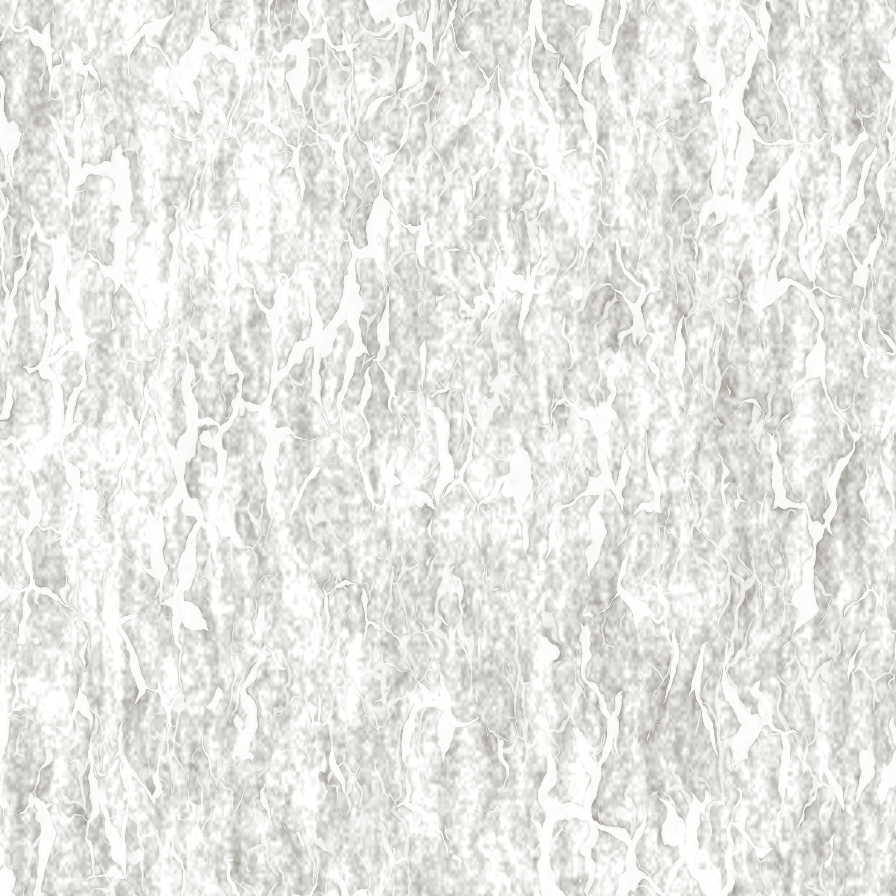
Reproduce this texture procedurally as a WebGL 2 fragment shader.

```glsl
#version 300 es
precision highp float;

uniform vec2 u_resolution;
out vec4 fragColor;

// Colours
const vec3 PALE = vec3(1.0, 1.0, 0.998);
const vec3 SHADE = vec3(0.68, 0.67, 0.642);

// Plates and the ridges between them, in canvas units
const vec2 PLATE_CELLS = vec2(23.0, 9.5);
const vec2 FLAKE_CELLS = vec2(46.0, 17.0);
const float RIDGE_WIDTH = 0.0016;
const float RIDGE_VARIATION = 0.0125;
const float VEIN_WIDTH = 0.0004;
const float VEIN_VARIATION = 0.0055;
const float OUTLINE_WIDTH = 0.0014;
const float SHADOW_WIDTH = 0.007;

// Tone
const float BASE_TONE = 0.27;
const float PLATE_CONTRAST = 0.26;
const float PATCH_CONTRAST = 0.16;
const float STREAK_CONTRAST = 0.24;
const float FIBRE_CONTRAST = 0.24;
const float GRAIN_CONTRAST = 0.24;

vec2 hash2(vec2 cell) {
    uvec2 v = uvec2(ivec2(cell)) * 1664525u + 1013904223u;
    for (int i = 0; i < 2; i++) {
        v.x += v.y * 1664525u;
        v.y += v.x * 1664525u;
        v ^= v >> 16;
    }
    return vec2(v & 0xffffu) / 65535.0;
}

// Smooth value noise from -1 to 1
float noise(vec2 p) {
    vec2 cell = floor(p);
    vec2 f = fract(p);
    f = f * f * (3.0 - 2.0 * f);
    float low = mix(hash2(cell).x, hash2(cell + vec2(1, 0)).x, f.x);
    float high = mix(hash2(cell + vec2(0, 1)).x, hash2(cell + vec2(1, 1)).x, f.x);
    return 2.0 * mix(low, high, f.y) - 1.0;
}

float fbm(vec2 p) {
    float sum = 0.0;
    float amplitude = 0.57;
    for (int i = 0; i < 3; i++) {
        sum += amplitude * noise(p);
        p = p * 2.07 + 17.3;
        amplitude *= 0.5;
    }
    return sum;
}

// Stretched Voronoi: x = distance to the border in canvas units, y = cell value
vec2 plates(vec2 p, vec2 cells, float seed) {
    vec2 q = p * cells + seed;
    vec2 base = floor(q);
    vec2 f = q - base;
    vec2 nearest = vec2(0.0);
    float best = 1e3;
    float value = 0.0;
    for (int k = 0; k < 9; k++) {
        vec2 g = vec2(k % 3 - 1, k / 3 - 1);
        vec2 h = hash2(base + g);
        vec2 site = g + h - f;
        if (dot(site, site) < best) {
            best = dot(site, site);
            nearest = site;
            value = fract(h.x * 7.0 + h.y * 13.0);
        }
    }
    float border = 1.0;
    for (int k = 0; k < 25; k++) {
        vec2 g = vec2(k % 5 - 2, k / 5 - 2);
        vec2 site = g + hash2(base + g) - f;
        vec2 across = site - nearest;
        if (dot(across, across) > 1e-5) {
            border = min(border, dot(0.5 * (site + nearest), across) / length(across * cells));
        }
    }
    return vec2(border, value);
}

void main() {
    vec2 p = gl_FragCoord.xy / u_resolution;
    float soft = max(0.0007, 0.6 / u_resolution.y);

    // Bend the plates and fray their borders
    vec2 bend = vec2(fbm(p * vec2(15.0, 12.0)), fbm(p * vec2(17.0, 9.0) + 40.0));
    vec2 fray = vec2(fbm(p * vec2(62.0, 44.0) + 80.0), fbm(p * vec2(55.0, 40.0) + 120.0));
    vec2 warped = p + bend * vec2(0.026, 0.045) + fray * vec2(0.007, 0.012);
    vec2 plate = plates(warped, PLATE_CELLS, 50.0);
    vec2 flake = plates(warped + fray.yx * 0.004, FLAKE_CELLS, 200.0);

    // Ridges swell and vanish along the borders; veins are thinner
    float ridgeHalf = RIDGE_WIDTH + RIDGE_VARIATION * fbm(p * vec2(24.0, 15.0) + 160.0);
    float veinHalf = VEIN_WIDTH + VEIN_VARIATION * fbm(p * vec2(34.0, 17.0) + 240.0);
    float ridgeGap = plate.x - ridgeHalf;
    float veinGap = flake.x - veinHalf;
    float ridge = 1.0 - smoothstep(-soft, soft, ridgeGap);
    float vein = 1.0 - smoothstep(-soft, soft, veinGap);

    // Surface of the plates: patches, streaks, fibres and grain
    vec2 along = p + vec2(bend.x * 0.012 + fray.x * 0.003, 0.0);
    float tone = BASE_TONE;
    tone += PLATE_CONTRAST * (0.6 * plate.y + 0.4 * flake.y - 0.5);
    tone += PATCH_CONTRAST * noise(p * vec2(9.0, 5.0) + 300.0);
    tone += STREAK_CONTRAST * noise(along * vec2(48.0, 9.0) + 330.0);
    tone += FIBRE_CONTRAST * noise(along * vec2(135.0, 24.0) + 360.0);
    tone += GRAIN_CONTRAST * noise(along * vec2(165.0, 125.0) + 390.0);
    tone += GRAIN_CONTRAST * noise(p * vec2(310.0, 220.0) + 420.0);

    // Dark outlines and soft shadows beside the raised parts
    float broken = smoothstep(-0.45, 0.5, noise(p * vec2(50.0, 32.0) + 450.0));
    float outline = exp(-abs(ridgeGap) / OUTLINE_WIDTH) * step(0.0, ridgeHalf);
    float hairline = exp(-abs(veinGap) / OUTLINE_WIDTH) * step(0.0, veinHalf);
    tone += 0.12 * exp(-max(ridgeGap, 0.0) / SHADOW_WIDTH);
    tone = mix(tone, 0.15 * tone, 0.9 * vein);
    tone += 0.3 * hairline * broken;
    tone = mix(tone, 0.07 * tone, ridge);
    tone += 0.42 * outline * broken * (1.0 - 0.6 * ridge);

    fragColor = vec4(mix(PALE, SHADE, clamp(tone, 0.0, 1.1)), 1.0);
}
```
